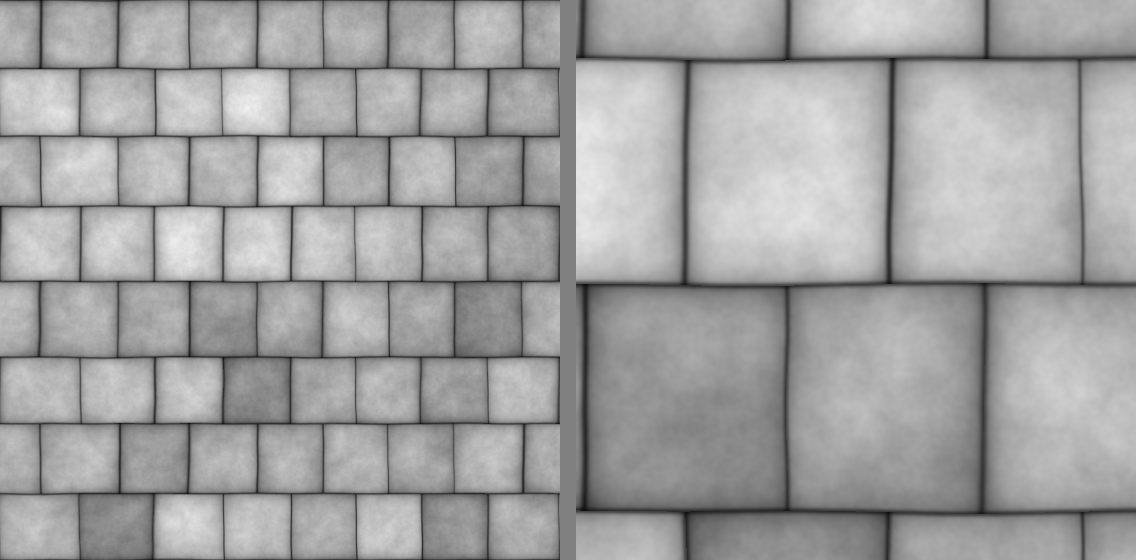
Left: the whole. Right: its middle third, enlarged.
Write a Shadertoy shader that draws this texture.

```glsl
// Grey stone tiles in eight staggered courses, with dark joints and mottled faces.

const float TAU = 6.28318;
const float COUNT = 8.0;          // tiles across
const float JOINT_WIDTH = 0.0018; // half width of the dark core
const float GRIME_WIDTH = 0.0075; // reach of the soft dirt beside a joint
const float COURSE_EDGES[9] = float[9](
    0.0, 0.1185, 0.2435, 0.362, 0.4974, 0.6315, 0.7565, 0.8776, 1.0);

vec2 hash22(vec2 p) {
    vec3 q = fract(p.xyx * vec3(0.1031, 0.1030, 0.0973));
    q += dot(q, q.yzx + 33.33);
    return fract((q.xx + q.yz) * q.zy);
}

float cornerSlope(vec2 cell, vec2 offset, float period) {
    float angle = TAU * hash22(mod(cell, period) + period).x;
    return dot(vec2(cos(angle), sin(angle)), offset);
}

// Gradient noise that repeats every "period" cells
float gradientNoise(vec2 p, float period) {
    vec2 i = floor(p), f = fract(p);
    vec2 u = f * f * f * (f * (f * 6.0 - 15.0) + 10.0);
    vec2 e = vec2(1.0, 0.0);
    float low = mix(cornerSlope(i, f, period),
                    cornerSlope(i + e.xy, f - e.xy, period), u.x);
    float high = mix(cornerSlope(i + e.yx, f - e.yx, period),
                     cornerSlope(i + e.xx, f - e.xx, period), u.x);
    return mix(low, high, u.y);
}

float fbm(vec2 p, float frequency) {
    float sum = 0.0, gain = 1.0;
    for (int i = 0; i < 5; i++) {
        sum += gain * gradientNoise(p * frequency, frequency);
        frequency *= 2.0;
        gain *= 0.7;
    }
    return sum;
}

// Evens out the column widths, which are wider toward the left
float straightenColumns(float x) {
    float a = TAU * x;
    return x - 0.0121 - 0.01155 * sin(a) + 0.00885 * cos(a)
         - 0.0016 * sin(2.0 * a) + 0.002 * cos(2.0 * a) + 0.00125 * cos(3.0 * a);
}

// Brightness factor at a distance from a joint
float jointShade(float dist, float width, float core, float grime, float pixel) {
    float d = abs(dist);
    float w = max(width, 0.75 * pixel);
    float line = core * exp(-d * d / (w * w));
    float dirt = grime * exp(-d / GRIME_WIDTH) + 0.07 * exp(-d / 0.02);
    return (1.0 - line) * (1.0 - dirt);
}

void mainImage(out vec4 fragColor, in vec2 fragCoord) {
    vec2 uv = fragCoord / iResolution.xy;
    float pixel = 1.0 / min(iResolution.x, iResolution.y);

    // Course and its slightly wavy edges
    float y = uv.y + 0.003 * gradientNoise(uv * 8.0, 8.0);
    int course = 0;
    for (int i = 1; i < 8; i++) {
        if (y >= COURSE_EDGES[i]) course = i;
    }
    float bottom = COURSE_EDGES[course];
    float top = COURSE_EDGES[course + 1];
    float height = (y - bottom) / (top - bottom);
    float row = float(course);
    float edgeDist = min(abs(y - bottom), abs(top - y));

    // Nearest upright joint, shifted and tilted a little
    float stagger = mod(row, 2.0);
    float column = straightenColumns(uv.x) * COUNT + 0.5 * stagger;
    float joint = floor(column + 0.5);
    vec2 wear = hash22(vec2(mod(joint, COUNT) + 3.0, row + 41.0));
    float shift = 0.03 * (wear.x - 0.5) + 0.04 * (wear.y - 0.5) * (height - 0.5);
    shift += 0.015 * gradientNoise(uv * 16.0, 16.0);
    float side = column - joint - shift;
    float tile = mod(side < 0.0 ? joint - 1.0 : joint, COUNT);

    // Tone of each tile, with lighter alternate courses and a broad pale area
    vec2 seed = hash22(vec2(tile + 17.0, row + 5.0));
    vec2 fromPale = (uv - vec2(0.33, 0.67)) / vec2(0.32, 0.3);
    float tone = 0.69 + 0.05 * (1.0 - stagger);
    tone += 0.12 * exp(-dot(fromPale, fromPale));
    tone += 0.13 * (seed.x - 0.5) - 0.14 * smoothstep(0.82, 0.95, seed.y);

    // Stains and grain, different on every tile
    vec2 stone = uv + seed;
    tone += 0.085 * fbm(stone, 16.0);
    tone += 0.06 * gradientNoise(stone * 10.0, 10.0);

    // Joints
    tone *= jointShade(side / COUNT, JOINT_WIDTH * mix(0.7, 1.3, wear.y),
                       mix(0.35, 0.6, wear.x), mix(0.18, 0.4, wear.y), pixel);
    tone *= jointShade(edgeDist, JOINT_WIDTH, 0.48,
                       mix(0.22, 0.36, seed.y), pixel);

    fragColor = vec4(vec3(clamp(tone, 0.0, 1.0)), 1.0);
}
```
